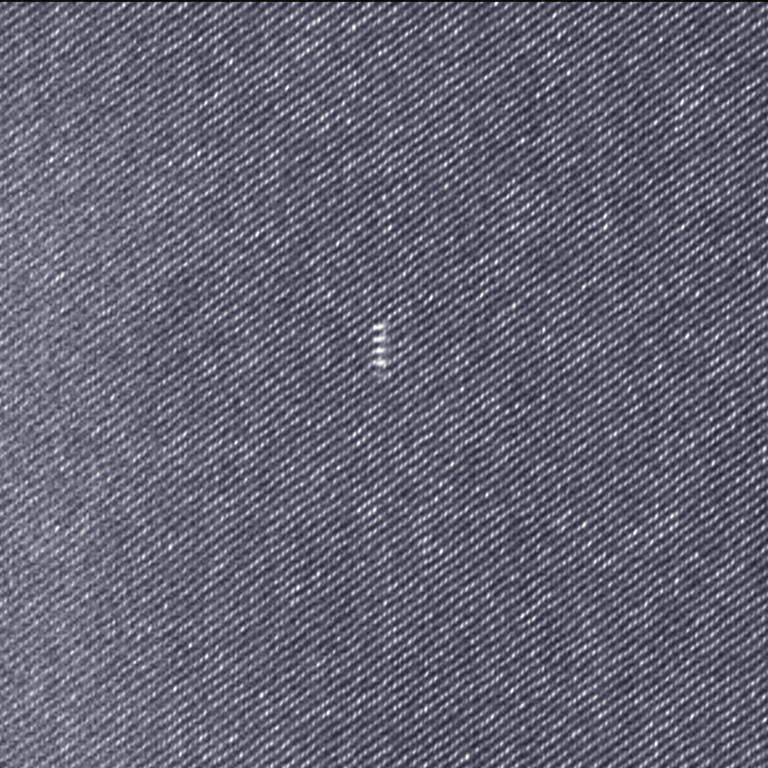
A WebGL 1 fragment shader for this texture:

```glsl
precision highp float;
// Worn indigo denim: a 3/1 twill of pale ridges rising to the right, each ridge
// broken into dashes where it crosses the warp columns. Hashes vary the dashes,
// layered sines the fading, and a glare washes out the left side.
uniform vec2 u_resolution;

#define COLUMNS 150.0
#define ROWS 68.0
#define TWILL_STEP 0.3333333
#define DASH_WIDTH 0.23
#define DASH_GAIN 0.74
#define RIDGE_GAIN 0.21
#define GRAIN 0.26
#define FLECK_SHARE 0.03
#define GLARE 0.25
#define INDIGO vec3(0.125, 0.127, 0.195)
#define PALE vec3(0.745, 0.745, 0.795)
#define FLAW_TOP vec2(0.496, 0.574)

const float TAU = 6.2831853;

float hash(vec2 p) {
  return fract(sin(dot(p, vec2(12.99, 78.23))) * 43758.5);
}

// Smooth value noise, for yarn and fibre grain
float noise(vec2 p) {
  vec2 i = floor(p), f = fract(p);
  f = f * f * (3.0 - 2.0 * f);
  return mix(mix(hash(i), hash(i + vec2(1.0, 0.0)), f.x),
             mix(hash(i + vec2(0.0, 1.0)), hash(i + 1.0), f.x), f.y);
}

// Broad uneven fading, about -1 to 1
float fading(vec2 p) {
  float sum = 0.0, amplitude = 0.5;
  for (int i = 0; i < 4; i++) {
    sum += amplitude * sin(p.x * 7.0 + 1.7 * sin(p.y * 5.0)) * cos(p.y * 6.0 + p.x);
    p = mat2(1.3, 1.1, -1.1, 1.3) * p + 2.3;
    amplitude *= 0.6;
  }
  return sum;
}

// Glare at the left edge, weaker towards the upper corner
float glareAt(vec2 p) {
  float side = exp(-p.x * p.x / 0.05) + 0.35 * smoothstep(0.65, 0.0, p.x);
  return side * (1.0 - 0.4 * smoothstep(0.65, 1.0, p.y)) / 1.35;
}

// A short column of bare, slightly sagging weft floats
float flaw(vec2 p) {
  float light = 0.0;
  for (int i = 0; i < 5; i++) {
    vec2 d = p - FLAW_TOP + vec2(0.0, 0.0155 * float(i));
    d.y -= 0.25 * d.x + 25.0 * d.x * d.x;
    d /= vec2(0.0080, 0.0038);
    light += exp(-dot(d, d)) * (i == 4 ? 0.5 : 1.2);
  }
  return light;
}

// Brightness of the cloth, from indigo (0) to pale (1)
float clothTone(vec2 p) {
  float glare = glareAt(p);

  // Ridges run unbroken along the twill; columns only cut them into dashes
  float column = p.x * COLUMNS;
  float row = p.y * ROWS - column * TWILL_STEP;
  row += 0.22 * (noise(p * vec2(55.0, 40.0)) - 0.5);
  float along = fract(row) - 0.5;
  float ridgeId = floor(row);
  column += 0.3 * hash(vec2(ridgeId, 7.0)) + 0.4 * noise(p * 70.0);
  float across = fract(column) - 0.5;
  vec2 cell = vec2(floor(column), ridgeId);

  // Pale weft dash of varying strength and thickness
  float strength = 0.35 + 0.80 * hash(cell + 11.0);
  strength *= 0.75 + 0.5 * noise(p * vec2(45.0, 60.0));
  float d = along / (DASH_WIDTH * (0.85 + 0.3 * hash(cell + 5.0)));
  float profile = 0.32 + 0.68 * (0.5 + 0.5 * cos(TAU * across));
  float dash = exp(-d * d) * profile;
  float fleck = step(1.0 - FLECK_SHARE, hash(cell + 29.0));

  // Dark warp with ridges, faint thread streaks and fibre grain
  float ridge = 0.5 + 0.5 * cos(TAU * along);
  float tone = 0.14 + RIDGE_GAIN * ridge * (1.0 - 0.4 * glare);
  tone += 0.05 * (noise(vec2(p.x * 60.0, p.y * 7.0)) - 0.5);
  tone += GRAIN * (noise(p * 290.0) - 0.5) * (1.0 + 0.6 * glare);
  tone += dash * DASH_GAIN * strength * (1.0 - 0.35 * glare);
  tone += dash * fleck * 0.40;
  return tone + GLARE * glare + 0.035 * fading(p) + flaw(p);
}

void main() {
  // Average four samples per pixel
  float tone = 0.0;
  for (int j = 0; j < 2; j++) {
    for (int i = 0; i < 2; i++) {
      vec2 offset = 0.5 * vec2(float(i), float(j)) - 0.25;
      tone += 0.25 * clothTone((gl_FragCoord.xy + offset) / u_resolution);
    }
  }
  vec2 uv = gl_FragCoord.xy / u_resolution;
  vec3 color = mix(INDIGO, PALE, clamp(tone, -0.1, 1.35));
  color += vec3(0.012, 0.010, -0.02) * smoothstep(0.7, 1.1, tone);

  // Thin dark upper edge
  color *= 1.0 - 0.9 * smoothstep(0.9965, 0.9985, uv.y);
  gl_FragColor = vec4(color, 1.0);
}
```
